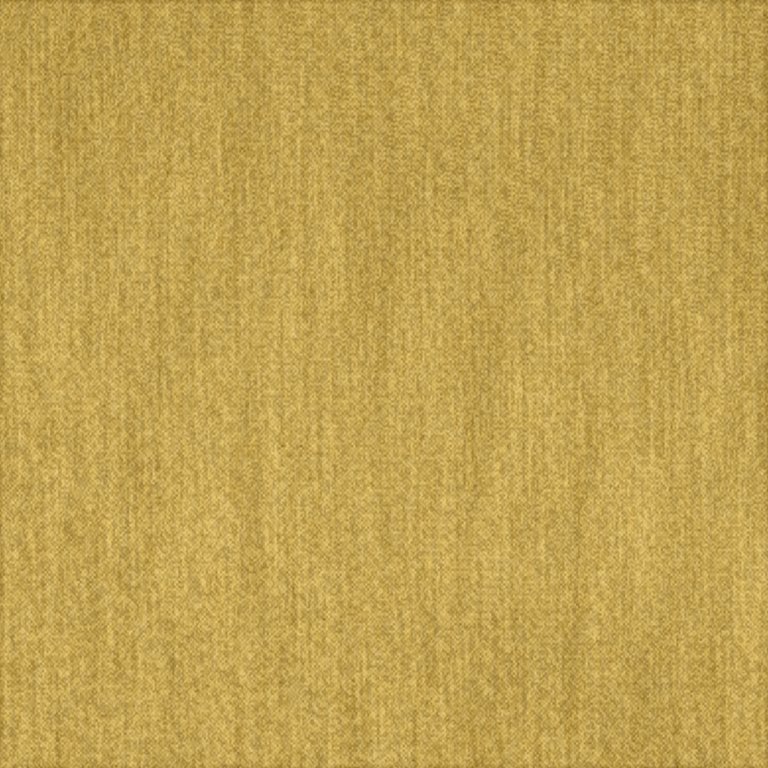
A Shadertoy shader for this texture:

```glsl
// Golden woven cloth: a fine checked weave under grainy yarn noise,
// vertical streaks from uneven warp threads, and sparse dark flecks.
// All layers add up to one tone that blends shadow, body and lit yarn.

float hash(vec2 p) {
    return fract(sin(dot(p, vec2(127.1, 311.7))) * 43758.5453);
}

float noise(vec2 p) {
    vec2 cell = floor(p);
    vec2 f = fract(p);
    f = f * f * (3.0 - 2.0 * f);
    float low = mix(hash(cell), hash(cell + vec2(1, 0)), f.x);
    float high = mix(hash(cell + vec2(0, 1)), hash(cell + vec2(1, 1)), f.x);
    return mix(low, high, f.y);
}

// Noise centred on zero, for layers that should keep the mean tone
float signedNoise(vec2 p) {
    return noise(p) - 0.5;
}

// Short, slightly tilted dark slubs, one candidate per grid cell
float flecks(vec2 p, float density, float chance) {
    vec2 cell = floor(p * density);
    vec2 jitter = vec2(hash(cell + 3.1), hash(cell + 7.7));
    vec2 d = p - (cell + 0.25 + 0.5 * jitter) / density;
    d.y += d.x * (hash(cell + 5.3) - 0.5);
    float size = mix(0.0007, 0.0017, hash(cell + 11.9));
    float dist = length(d * vec2(0.65, 1.0)) - size;
    float soft = 1.0 / iResolution.y;
    float present = step(hash(cell + 17.3), chance);
    return present * (1.0 - smoothstep(-soft, soft, dist)) * mix(0.3, 1.0, hash(cell + 23.5));
}

void mainImage(out vec4 fragColor, in vec2 fragCoord) {
    vec2 uv = fragCoord / iResolution.xy;
    vec2 p = fragCoord / iResolution.y;

    // Interlaced threads, bent a little so the rows are not mechanical
    vec2 bend = 0.0012 * vec2(signedNoise(p * vec2(30, 12)), signedNoise(p * vec2(90, 20) + 40.0));
    vec2 thread = 6.28318 * 164.0 * (p + bend);
    float weave = sin(thread.x) * sin(thread.y);

    // Uneven warp: hairline, medium and broad vertical streaks
    float streaks = 0.42 * signedNoise(p * vec2(270, 16) + 13.0)
                  + 0.28 * signedNoise(p * vec2(120, 7) + 57.0)
                  + 0.16 * signedNoise(p * vec2(28, 2.5) + 91.0);

    // Yarn fuzz, slightly longer along the warp
    float grain = 1.05 * signedNoise(p * vec2(390, 310) + 5.0)
                + 0.35 * signedNoise(p * vec2(190, 130) + 71.0);

    // Slow lighting: brighter through the middle, dimmer at the top
    float light = 0.16 * signedNoise(p * 3.0 + 20.0) + 0.05 - 0.14 * smoothstep(0.55, 1.0, uv.y)
                - 0.05 * smoothstep(0.25, 0.0, uv.y);

    float tone = 0.56 + 0.2 * weave + streaks + grain + light;
    tone -= 0.6 * flecks(p, 75.0, 0.2) + 0.35 * flecks(p + 0.37, 120.0, 0.25);

    // Thin shaded border where the cloth turns away
    vec2 margin = min(uv, 1.0 - uv);
    tone -= 0.35 * (1.0 - smoothstep(0.0, 0.007, min(margin.x, margin.y)));

    vec3 shadow = vec3(0.665, 0.545, 0.245);
    vec3 lit = vec3(0.835, 0.715, 0.390);
    vec3 color = mix(shadow, lit, clamp(tone, -0.9, 1.4));

    // Patches of yarn dyed slightly warmer or paler
    float dye = signedNoise(p * vec2(210, 60) + 33.0);
    color += dye * vec3(-0.006, 0.004, 0.045);

    fragColor = vec4(color, 1.0);
}
```
